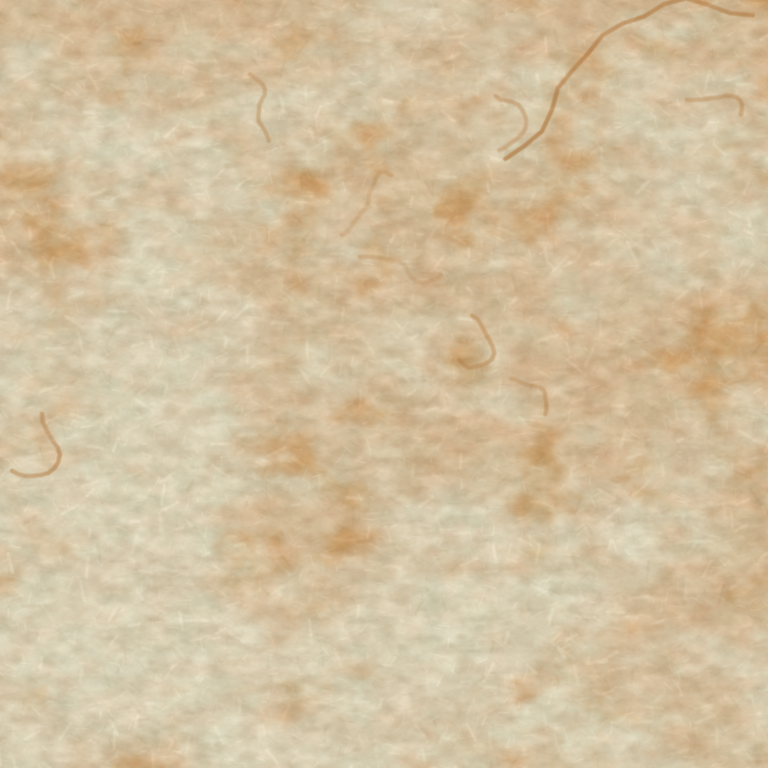
This texture is drawn by a Shadertoy shader. Its source:

```glsl
// Handmade fibre paper: cream pulp with warm tan clouds, fine fibres and a few curly brown threads.
#define PALE vec3(0.848, 0.808, 0.700)
#define TAN vec3(0.822, 0.718, 0.575)
#define RUST vec3(0.775, 0.585, 0.360)
#define THREAD_COLOR vec3(0.680, 0.450, 0.220)
#define CLOUD_SCALE 6.0
#define GRAIN_SCALE 62.0
#define GRAIN_CONTRAST 0.17
#define FIBRE_CELLS 38.0
#define FIBRE_CONTRAST 0.040
#define THREAD_COUNT 9
#define THREAD_STEPS 14
#define THREAD_WIDTH 0.0028

float hash(vec2 p) {
    return fract(sin(dot(p, vec2(127.1, 311.7))) * 43758.5453);
}

float noise(vec2 p) {
    vec2 i = floor(p), f = fract(p);
    f = f * f * (3.0 - 2.0 * f);
    return mix(mix(hash(i), hash(i + vec2(1, 0)), f.x),
               mix(hash(i + vec2(0, 1)), hash(i + vec2(1, 1)), f.x), f.y);
}

float fbm(vec2 p) {
    float sum = 0.0, weight = 0.5;
    for (int i = 0; i < 4; i++) {
        sum += weight * noise(p);
        p = mat2(1.6, 1.2, -1.2, 1.6) * p + 17.3;
        weight *= 0.5;
    }
    return sum / 0.9375;
}

float segmentDistance(vec2 p, vec2 a, vec2 b) {
    vec2 pa = p - a, ba = b - a;
    return length(pa - ba * clamp(dot(pa, ba) / dot(ba, ba), 0.0, 1.0));
}

// Short, mostly level fibres, one per cell, lighter or darker than the pulp
float fibres(vec2 p, float seed) {
    vec2 cell = floor(p);
    float tone = 0.0;
    for (int y = -1; y <= 1; y++)
    for (int x = -1; x <= 1; x++) {
        vec2 id = cell + vec2(x, y) + seed;
        vec2 center = cell + vec2(x, y) + vec2(hash(id), hash(id + 5.3));
        float spread = hash(id + 9.1) - 0.5;
        float angle = spread * (1.2 + 5.0 * abs(spread));
        vec2 reach = vec2(cos(angle), sin(angle)) * mix(0.15, 0.5, hash(id + 2.7));
        float d = segmentDistance(p, center - reach, center + reach);
        tone += (hash(id + 7.9) - 0.38) * 2.0 * (1.0 - smoothstep(0.0, 0.15, d));
    }
    return tone;
}

// Wandering threads; the first is long, the others short and faint
float threads(vec2 p) {
    float cover = 0.0;
    for (int i = 0; i < THREAD_COUNT; i++) {
        vec2 id = vec2(float(i) * 3.7, 1.9);
        bool isLong = i == 0;
        vec2 at = isLong ? vec2(0.98, 0.98) : vec2(hash(id), mix(0.35, 0.95, hash(id + 4.1)));
        float heading = isLong ? 3.8 : (hash(id + 8.3) - 0.5) * 1.6;
        float stride = isLong ? 0.030 : mix(0.005, 0.010, hash(id + 6.2));
        float nearest = 1.0;
        for (int k = 0; k < THREAD_STEPS; k++) {
            heading += (noise(vec2(float(k) * 0.6, float(i) * 5.0 + 2.5)) - 0.5) * 1.9;
            vec2 next = at + stride * vec2(cos(heading), sin(heading));
            nearest = min(nearest, segmentDistance(p, at, next));
            at = next;
        }
        float strength = isLong ? 0.72 : mix(0.25, 0.55, hash(id + 3.3));
        float line = 1.0 - smoothstep(THREAD_WIDTH * 0.3, THREAD_WIDTH * 1.7, nearest);
        cover = max(cover, strength * line);
    }
    return cover;
}

void mainImage(out vec4 fragColor, in vec2 fragCoord) {
    vec2 uv = fragCoord / iResolution.xy;

    // Broad warm clouds, stronger toward the top and right
    float cloud = fbm(uv * vec2(0.85, 1.15) * CLOUD_SCALE + 3.0);
    cloud = mix(cloud, fbm(uv * vec2(22.0, 30.0) + 8.0), 0.35);
    cloud += 0.10 * (uv.y - 0.5) + 0.07 * (uv.x - 0.5);
    float warmth = smoothstep(0.30, 0.70, cloud);
    vec3 color = mix(PALE, TAN, warmth);

    // Small rust stains inside the warm clouds
    float stain = smoothstep(0.53, 0.80, fbm(uv * vec2(13.0, 17.0) + 31.0));
    color = mix(color, RUST, 0.75 * stain * warmth);

    // Pulp grain, slightly stretched sideways, with a faint hue drift
    float grain = fbm(uv * vec2(0.8, 1.25) * GRAIN_SCALE) - 0.5;
    float hue = fbm(uv * vec2(34.0, 46.0) + 61.0) - 0.5;
    color += GRAIN_CONTRAST * grain * vec3(0.9, 1.0, 1.1);
    color += hue * vec3(0.03, -0.04, -0.05);

    // Fine fibres in two sizes
    float fibreTone = fibres(uv * FIBRE_CELLS, 0.0) + 0.7 * fibres(uv * FIBRE_CELLS * 1.7, 40.0);
    color += FIBRE_CONTRAST * clamp(fibreTone, -1.0, 1.2) * vec3(0.8, 0.9, 1.0) - 0.006;

    // Brown threads, uneven along their length
    float wear = mix(0.6, 1.0, noise(uv * 30.0));
    color = mix(color, THREAD_COLOR, threads(uv) * wear);

    fragColor = vec4(clamp(color, 0.0, 1.0), 1.0);
}
```
